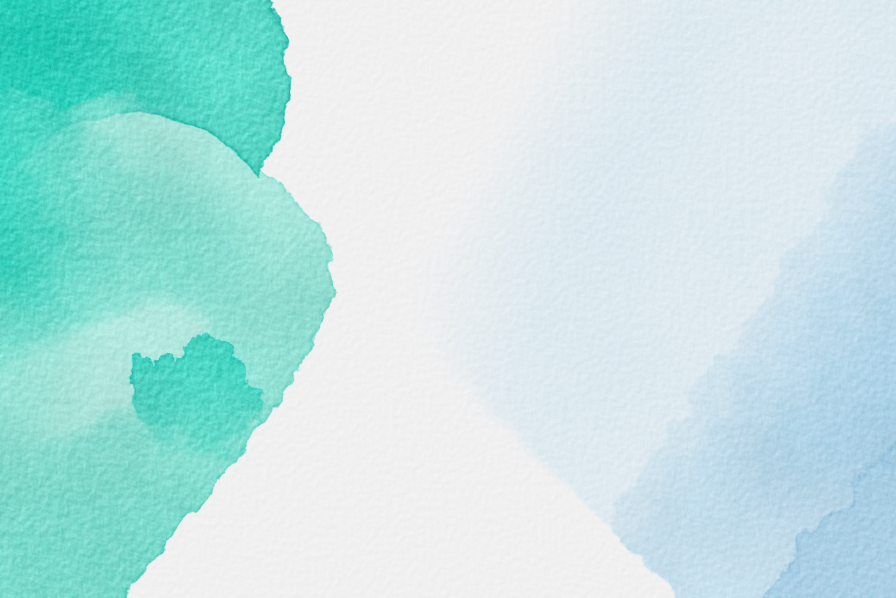
A Shadertoy shader for this background:

```glsl
const vec3 PAPER = vec3(0.943, 0.942, 0.944);
const vec3 MINT = vec3(0.57, 0.88, 0.83);
const vec3 PALE_MINT = vec3(0.71, 0.91, 0.875);
const vec3 SEA = vec3(0.43, 0.84, 0.78);
const vec3 TEAL = vec3(0.17, 0.81, 0.73);
const vec3 MIST = vec3(0.855, 0.912, 0.94);
const vec3 SKY = vec3(0.745, 0.858, 0.92);
const vec3 BLUE = vec3(0.64, 0.80, 0.89);

vec2 hashGradient(vec2 cell) {
    float h = fract(sin(dot(cell, vec2(127.1, 311.7))) * 43758.5);
    return vec2(cos(h * 6.2832), sin(h * 6.2832));
}

float gradientNoise(vec2 p) {
    vec2 i = floor(p), f = fract(p);
    vec2 u = f * f * f * (f * (f * 6.0 - 15.0) + 10.0);
    vec2 e = vec2(0.0, 1.0);
    float a = dot(hashGradient(i), f);
    float b = dot(hashGradient(i + e.yx), f - e.yx);
    float c = dot(hashGradient(i + e.xy), f - e.xy);
    float d = dot(hashGradient(i + e.yy), f - e.yy);
    return mix(mix(a, b, u.x), mix(c, d, u.x), u.y);
}

float fbm(vec2 p) {
    float sum = 0.0, amp = 0.6;
    for (int k = 0; k < 5; k++) {
        sum += amp * gradientNoise(p);
        p = mat2(1.6, 1.2, -1.2, 1.6) * p + 7.3;
        amp *= 0.58;
    }
    return sum;
}

// Signed distance to a line; negative behind its normal
float halfPlane(vec2 p, vec2 normal, float offset) {
    return dot(p, normal) - offset;
}

float capsule(vec2 p, vec2 a, vec2 b, float r) {
    vec2 d = b - a;
    float t = clamp(dot(p - a, d) / dot(d, d), 0.0, 1.0);
    return length(p - a - d * t) - r;
}

float fill(float d, float softness) {
    return 1.0 - smoothstep(-softness, softness, d);
}

// Thin line of pigment gathered at a drying edge
float rim(float d, float width) {
    return exp(-abs(d + width) / width);
}

// Side-lit relief of the paper fibres
float relief(vec2 p, float scale) {
    vec2 q = p * scale;
    return fbm(q) - fbm(q + vec2(0.30, -0.40));
}

vec3 blueWashes(vec3 base, vec2 p, float rough, float cloud, float aa) {
    float foot = halfPlane(p, vec2(-0.707), -0.803) + rough * 0.018;
    float slope = halfPlane(p, vec2(-0.886, 0.463), -0.403) + cloud * 0.03;
    float side = 0.735 - p.x + cloud * 0.02;
    float footSoft = mix(0.03, aa + 0.002, smoothstep(0.75, 1.03, p.x));
    float veil = fill(max(slope, side), 0.06) * fill(foot, footSoft);
    float inner = fill(max(slope + 0.09, 0.845 - p.x + rough * 0.02), 0.07);
    vec3 col = mix(base, MIST, veil * (0.45 + 0.4 * inner + 0.3 * cloud));

    // Diagonal sky wash with a dry edge, deeper towards the right
    float diagonal = halfPlane(p, vec2(-0.829, 0.559), -0.775) + rough * 0.06;
    float sky = fill(diagonal, 0.008) * fill(foot, footSoft);
    float depth = smoothstep(0.0, 0.30, -diagonal) * smoothstep(0.05, 0.30, p.y);
    depth *= 1.0 - 0.6 * smoothstep(0.4, 0.85, p.y);
    vec3 skyTone = mix(mix(MIST, SKY, 0.75), BLUE, depth * 0.9);
    float body = 0.5 + 0.5 * smoothstep(0.0, 0.09, -diagonal);
    col = mix(col, skyTone + cloud * 0.05, sky * body);

    // Corner pool
    float corner = halfPlane(p, vec2(-0.75, 0.66), -0.95) + rough * 0.045;
    col = mix(col, mix(BLUE, SKY, 0.1), fill(corner, aa + 0.002) * 0.85);
    return col - vec3(0.06, 0.04, 0.02) * rim(corner, 0.003) * sky;
}

vec3 greenWashes(vec3 base, vec2 p, float rough, float cloud, float aa) {
    // Broad mint body with a torn spur
    float upper = max(halfPlane(p, vec2(0.665, 0.747), 0.827), halfPlane(p, vec2(0.975, 0.222), 0.663));
    float lower = max(halfPlane(p, vec2(0.9, -0.435), 0.285), halfPlane(p, vec2(0.787, -0.617), 0.165));
    float spur = capsule(p, vec2(0.49, 0.38), vec2(0.520, 0.425), 0.006);
    float body = min(max(upper, lower), spur) + rough * 0.022;
    vec3 tone = mix(MINT, SEA, smoothstep(0.38, 0.05, p.y) * 0.7);

    // Light dome, deep left side and brushed arm
    float dome = length(p - vec2(0.22, 0.55)) - 0.26 + rough * 0.010;
    tone = mix(tone, PALE_MINT, smoothstep(-0.14, -0.01, dome) * smoothstep(0.45, 0.7, p.y) * 0.65);
    float edgeX = p.x + cloud * 0.10 + rough * 0.04;
    float deepLeft = (1.0 - smoothstep(-0.02, 0.25, edgeX)) * smoothstep(0.36, 0.56, p.y + cloud * 0.08);
    tone = mix(tone, TEAL, deepLeft * 0.85);
    float swirl = fill(length((p - vec2(0.25, 0.58)) / vec2(1.2, 0.8)) - 0.1, 0.1);
    tone = mix(tone, SEA, swirl * 0.5);
    float arm = capsule(p, vec2(0.275, 0.425), vec2(0.05, 0.33), 0.077) + rough * 0.025;
    tone = mix(tone, PALE_MINT, fill(arm, 0.02) * smoothstep(-0.05, 0.2, p.x) * 0.9);

    // Ragged drop, crisp above and fading below
    vec2 toDrop = p - vec2(0.334, 0.338);
    float drop = length(toDrop / vec2(1.07, 0.95)) - 0.096 + rough * 0.065;
    float dropSoft = mix(0.003, 0.022, smoothstep(0.02, -0.08, toDrop.y));
    vec3 dropTone = mix(SEA, TEAL, 0.3 + 0.45 * smoothstep(0.26, 0.4, p.y));
    tone = mix(tone, dropTone, fill(drop, dropSoft) * 0.88);
    tone -= vec3(0.11, 0.04, 0.04) * rim(drop, 0.003) * smoothstep(-0.08, 0.03, toDrop.y);
    vec3 col = mix(base, tone + cloud * 0.07, fill(body, aa));
    col -= vec3(0.12, 0.03, 0.04) * rim(body, 0.002) * fill(body, aa);

    // Upper teal wash, cut by the dome and thinned at its left
    float cap = length(vec2(max(p.x - 0.2, 0.0), p.y - 0.87)) - 0.285 + rough * 0.026;
    float top = max(cap, -dome);
    float leftFloor = 0.835 - p.y + rough * 0.05;
    float thin = fill(-leftFloor, 0.006) * (1.0 - smoothstep(0.14, 0.32, p.x));
    vec3 capTone = mix(TEAL, SEA, smoothstep(0.05, 0.40, p.x) * 0.65) + cloud * 0.12;
    float cover = fill(top, aa) * (1.0 - 0.65 * thin);
    col = mix(col, capTone, cover);
    return col - vec3(0.16, 0.10, 0.10) * rim(top, 0.0025) * cover * smoothstep(0.12, 0.3, p.x);
}

void mainImage(out vec4 fragColor, in vec2 fragCoord) {
    vec2 p = fragCoord / iResolution.y;
    float aa = 1.0 / iResolution.y;
    float rough = fbm(p * 15.0);
    float cloud = fbm(p * 3.5 + 21.0);
    vec3 col = blueWashes(PAPER, p, rough, cloud, aa);
    col = greenWashes(col, p, rough, cloud, aa);

    // Fine paper grain and settled pigment
    float pigment = clamp((PAPER.r - col.r) * 1.7, 0.0, 1.0);
    col += relief(p, 95.0) * mix(0.022, 0.12, pigment);
    col += fbm(p * 45.0 + 4.0) * pigment * vec3(0.10, 0.04, 0.05);
    fragColor = vec4(clamp(col, 0.0, 1.0), 1.0);
}
```
